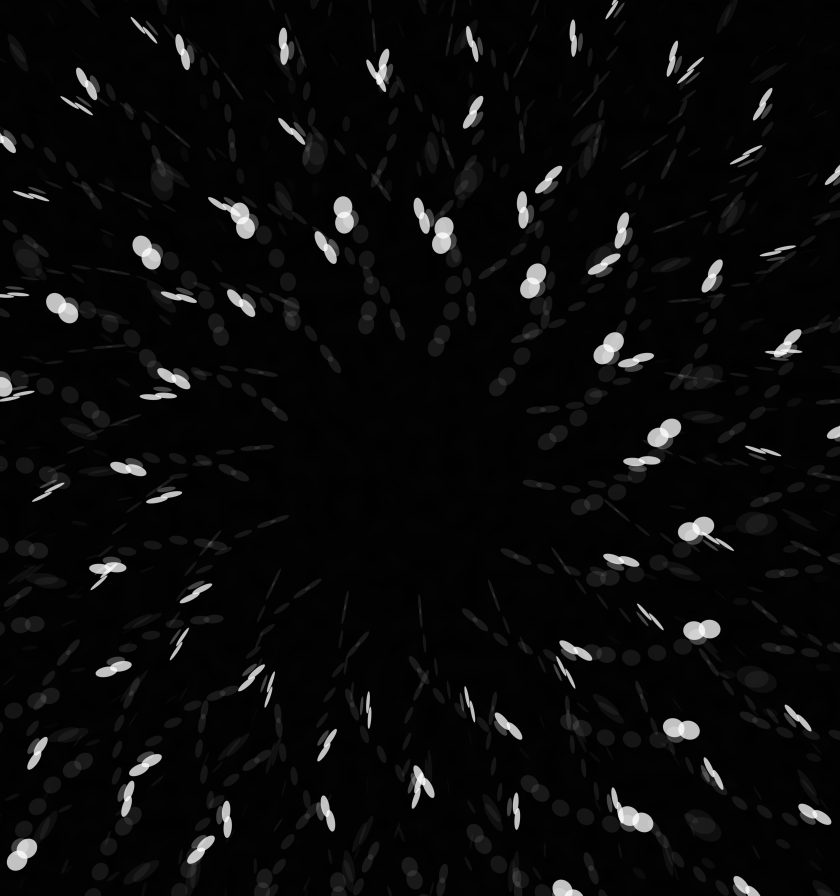
Write a Shadertoy shader that draws this background.

```glsl
const float TAU = 6.2831853;
const float DEG = TAU / 360.0;

// Layout, in units of the canvas height
const vec2 CENTER = vec2(0.448, 0.469);
const float HUB_DISTANCE = 0.17;
const float HUB_PHASE = -91.6 * DEG;
const int HUBS = 5;
const float HALF_WIDTHS[HUBS] = float[HUBS](0.0019, 0.0031, 0.0056, 0.0104, 0.0046);
const float HALF_LENGTH = 0.0122;
const float RING_RADIUS = 0.4325;
const float RING_COUNT = 24.0;
const float RING_PHASE = 4.2 * DEG;
const float PAIR_GAP = 0.0085;

// Dim parts inside and outside the bright rings
const int LINKS = 3;
const float LINK_RADIUS = 0.413;
const float LINK_STEP = 0.0275;
const float TIP_RADIUS = 0.322;
const float TIP_TURN = 6.2 * DEG;
const float SMUDGE_RADIUS = 0.5;
const float SMUDGE_COUNT = 18.0;
const int STREAK_RINGS = 3;
const float STREAK_COUNT = 36.0;

// Gray levels
const float BACKGROUND = 0.008;
const float GRAIN = 0.008;
const float PETAL_GRAY = 0.76;
const float SHADOW_GRAY = 0.25;
const float LINK_GRAY = 0.075;
const float TIP_GRAY = 0.09;
const float SMUDGE_GRAY = 0.05;
const float STREAK_GRAY = 0.06;

float hash(vec2 p) {
    return fract(sin(dot(p, vec2(127.1, 311.7))) * 43758.5);
}

float cornerSlope(vec2 cell, vec2 offset) {
    float angle = TAU * hash(cell);
    return dot(vec2(cos(angle), sin(angle)), offset);
}

float gradientNoise(vec2 p) {
    vec2 i = floor(p), f = p - i;
    vec2 u = f * f * f * (f * (f * 6.0 - 15.0) + 10.0);
    vec2 e = vec2(0.0, 1.0);
    return mix(mix(cornerSlope(i, f), cornerSlope(i + e.yx, f - e.yx), u.x),
               mix(cornerSlope(i + e.xy, f - e.xy), cornerSlope(i + e.yy, f - e.yy), u.x), u.y);
}

// Coverage of an ellipse with smooth edges
float ellipse(vec2 p, vec2 halfSize) {
    float k = length(p / halfSize);
    float slope = max(length(p / (halfSize * halfSize)), 1e-4);
    float pixel = 1.0 / iResolution.y;
    return 1.0 - smoothstep(-0.7 * pixel, 0.7 * pixel, k * (k - 1.0) / slope);
}

// Local frame of the nearest ring slot: x outward, y clockwise, z slot index
vec3 ringSlot(vec2 p, float radius, float count, float phase) {
    float spacing = TAU / count;
    float slot = round((atan(p.y, p.x) - phase) / spacing);
    float turn = slot * spacing + phase;
    vec2 axis = vec2(cos(turn), sin(turn));
    return vec3(dot(p, axis) - radius, dot(p, vec2(-axis.y, axis.x)), mod(slot, count));
}

float screen(float base, float layer) {
    return 1.0 - (1.0 - base) * (1.0 - layer);
}

// Two overlapping ellipses along the spoke, slightly staggered
float ellipsePair(float base, vec2 p, vec2 halfSize, vec2 offset, float gray) {
    base = screen(base, gray * ellipse(p - offset, halfSize));
    return screen(base, gray * ellipse(p + offset, halfSize));
}

void mainImage(out vec4 fragColor, in vec2 fragCoord) {
    vec2 p = fragCoord / iResolution.y - CENTER;
    p.y = -p.y; // angles run clockwise from here on

    float gray = BACKGROUND + GRAIN * gradientNoise(p * 45.0);

    for (int h = 0; h < HUBS; h++) {
        float hubAngle = HUB_PHASE + TAU * float(h) / float(HUBS);
        vec2 q = p - HUB_DISTANCE * vec2(cos(hubAngle), sin(hubAngle));
        float width = HALF_WIDTHS[h];
        vec2 size = vec2(HALF_LENGTH, width);

        // Thin outer streaks
        for (int s = 0; s < STREAK_RINGS; s++) {
            float ring = float(s);
            vec3 streak = ringSlot(q, 0.47 + 0.052 * ring, STREAK_COUNT, ring * 3.7 * DEG);
            float level = hash(vec2(streak.z, ring + 7.0 * float(h)));
            vec2 jitter = vec2(0.03 * (level - 0.5), 0.0);
            gray = screen(gray, STREAK_GRAY * level * ellipse(streak.xy - jitter, size * vec2(0.7, 0.4)));
        }

        // Large faint smudges
        vec3 smudge = ringSlot(q, SMUDGE_RADIUS, SMUDGE_COUNT, (8.0 * float(h) - 14.0) * DEG);
        gray = ellipsePair(gray, smudge.xy, vec2(0.018, width * 1.15), vec2(0.005, 0.002), SMUDGE_GRAY);

        // Dim chains curling inward, each ending in a merged pair
        for (int l = 0; l < LINKS; l++) {
            float link = float(l);
            float phase = RING_PHASE + (2.8 + 1.55 * link) * DEG;
            vec3 slot = ringSlot(q, LINK_RADIUS - LINK_STEP * link, RING_COUNT, phase);
            gray = screen(gray, LINK_GRAY * ellipse(slot.xy, size * vec2(0.85, 0.85)));
        }
        vec3 tip = ringSlot(q, TIP_RADIUS, RING_COUNT, RING_PHASE + TIP_TURN);
        gray = ellipsePair(gray, tip.xy, size * vec2(0.9, 0.85), vec2(0.0078, 0.0), TIP_GRAY);

        // Bright pairs with a gray companion
        vec3 shadow = ringSlot(q, RING_RADIUS - 0.004, RING_COUNT, RING_PHASE + 1.1 * DEG);
        gray = screen(gray, SHADOW_GRAY * ellipse(shadow.xy, size * 0.85));
        vec3 petal = ringSlot(q, RING_RADIUS, RING_COUNT, RING_PHASE);
        gray = ellipsePair(gray, petal.xy, size, vec2(PAIR_GAP, -0.0015), PETAL_GRAY);
    }

    fragColor = vec4(vec3(gray), 1.0);
}
```
